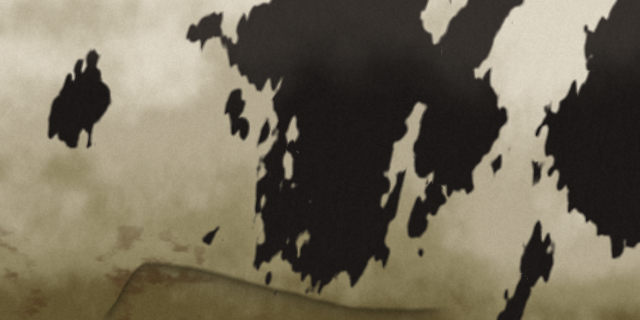
Give the GLSL for this texture, as a WebGL 1 fragment shader.

```glsl
precision highp float;
uniform vec2 u_resolution;

#define EDGE 0.007
#define RAGGED 0.08
#define WARP 0.05
#define TUFTS 0.035
#define HAIR_LEAN 0.2
#define GRAIN 0.03
#define SHEEN 0.8
#define FLECKS 14

float hash(vec2 p) {
  vec3 q = fract(vec3(p.xyx) * 0.1031);
  q += dot(q, q.yzx + 33.33);
  return fract((q.x + q.y) * q.z);
}

float noise(vec2 p) {
  vec2 i = floor(p), f = fract(p);
  f = f * f * (3.0 - 2.0 * f);
  return mix(mix(hash(i), hash(i + vec2(1, 0)), f.x),
             mix(hash(i + vec2(0, 1)), hash(i + vec2(1, 1)), f.x), f.y);
}

float fbm(vec2 p) {
  float sum = 0.0, gain = 0.53;
  for (int i = 0; i < 4; i++) {
    sum += gain * noise(p);
    p = p * 2.03 + 17.1;
    gain *= 0.5;
  }
  return sum;
}

// Approximate distance to an ellipse sheared sideways by lean
float blob(vec2 p, vec2 centre, vec2 radius, float lean) {
  vec2 q = p - centre;
  q.x -= lean * q.y;
  return (length(q / radius) - 1.0) * min(radius.x, radius.y);
}

// Signed distance to the black markings
float markings(vec2 p) {
  // Large saddle patch
  float d = blob(p, vec2(1.07, 0.88), vec2(0.36, 0.19), 0.1);
  d = min(d, blob(p, vec2(1.14, 0.74), vec2(0.28, 0.3), 0.1));
  d = min(d, blob(p, vec2(1.07, 0.44), vec2(0.19, 0.35), 0.15));
  d = min(d, blob(p, vec2(0.87, 0.35), vec2(0.06, 0.23), 0.1));
  d = min(d, blob(p, vec2(1.42, 0.59), vec2(0.135, 0.18), 0.1));
  d = min(d, blob(p, vec2(1.48, 0.91), vec2(0.1, 0.26), 0.5));

  // Pale slits inside the saddle
  d = max(d, -blob(p, vec2(1.37, 0.97), vec2(0.04, 0.07), 0.2));
  d = max(d, -blob(p, vec2(1.26, 0.53), vec2(0.026, 0.12), 0.35));
  d = max(d, -blob(p, vec2(0.91, 0.52), vec2(0.02, 0.085), 0.15));
  d = max(d, -blob(p, vec2(0.83, 0.7), vec2(0.03, 0.06), 0.4));
  d = max(d, -blob(p, vec2(0.94, 0.2), vec2(0.011, 0.09), 0.1));

  // Shoulder patch
  d = min(d, blob(p, vec2(1.95, 0.5), vec2(0.23, 0.28), -0.15));
  d = min(d, blob(p, vec2(1.95, 0.85), vec2(0.12, 0.15), 0.0));

  // Separate spots
  d = min(d, blob(p, vec2(0.25, 0.67), vec2(0.08, 0.125), 0.4));
  d = min(d, blob(p, vec2(0.645, 0.895), vec2(0.052, 0.052), 0.2));
  d = min(d, blob(p, vec2(0.755, 0.62), vec2(0.045, 0.035), 0.2));
  d = min(d, blob(p, vec2(1.325, 0.315), vec2(0.037, 0.085), 0.25));
  d = min(d, blob(p, vec2(1.68, 0.19), vec2(0.055, 0.07), 0.1));
  d = min(d, blob(p, vec2(1.59, 0.05), vec2(0.037, 0.1), 0.45));

  // Small scattered flecks
  for (int i = 0; i < FLECKS; i++) {
    float k = float(i);
    vec2 c = vec2(0.66 + 1.1 * hash(vec2(k, 3.7)), 0.2 + 0.5 * hash(vec2(k, 8.2)));
    float size = 0.008 + 0.014 * hash(vec2(k, 5.1));
    d = min(d, blob(p, c, vec2(size, size * 2.2), 0.3));
  }
  return d;
}

// Markings torn into ragged tongues and tufts that follow the hair
float hide(vec2 p) {
  vec2 along = vec2(p.x - HAIR_LEAN * p.y, p.y);
  vec2 q = p + WARP * (vec2(fbm(p * 10.0), fbm(p * 10.0 + 31.0)) - 0.5);
  q.y += RAGGED * (noise(along * vec2(24.0, 6.0)) - 0.5);
  q.y += 0.4 * RAGGED * (noise(along * vec2(65.0, 20.0)) - 0.5);
  return markings(q) + TUFTS * (noise(along * vec2(48.0, 24.0) + 7.0) - 0.5);
}

// Cream above, olive and brown towards the belly
vec3 paleCoat(vec2 p, float cloud) {
  float tone = 0.85 - 0.76 * p.y - 0.2 * smoothstep(1.3, 1.65, p.x);
  tone += 0.13 * smoothstep(0.25, 0.0, p.y) + 0.5 * (cloud - 0.5);
  tone += 0.16 * (fbm(p * vec2(17.0, 13.0)) - 0.5);
  vec3 c = mix(vec3(0.86, 0.83, 0.76), vec3(0.70, 0.66, 0.56), smoothstep(0.06, 0.37, tone));
  c = mix(c, vec3(0.56, 0.52, 0.38), smoothstep(0.45, 0.74, tone));
  c = mix(c, vec3(0.38, 0.33, 0.19), smoothstep(0.74, 1.02, tone));

  // Mud smudges on the flank
  float mud = smoothstep(0.58, 0.76, fbm(p * vec2(10.0, 15.0) + 4.0));
  mud *= smoothstep(0.4, 0.1, p.y) * smoothstep(1.0, 0.5, p.x);
  c = mix(c, vec3(0.3, 0.21, 0.12), 0.7 * mud);

  // Skin fold running from the thigh along the belly
  float fold = 0.17 * smoothstep(0.31, 0.46, p.x) * mix(1.0, 0.2, smoothstep(0.45, 1.2, p.x));
  float below = fold + 0.05 * (cloud - 0.5) - p.y;
  float shade = smoothstep(-0.014, 0.006, below) * exp(-max(below, 0.0) / 0.03);
  shade *= smoothstep(0.31, 0.35, p.x) * smoothstep(1.42, 1.3, p.x);
  return mix(c, vec3(0.2, 0.17, 0.1), 0.8 * shade);
}

void main() {
  vec2 p = gl_FragCoord.xy / u_resolution.y;
  float cloud = fbm(p * 4.0 + 2.0);

  // Dividing by the slope keeps every edge equally sharp
  float d = hide(p), e = 0.002;
  vec2 slope = vec2(hide(p + vec2(e, 0.0)), hide(p + vec2(0.0, e))) - d;
  float black = smoothstep(EDGE, -EDGE, d / max(length(slope) / e, 0.6));

  // Soft light on the upper black hair
  float gloss = smoothstep(0.65, 0.92, p.y + 0.35 * (cloud - 0.5));
  vec3 dark = mix(vec3(0.108, 0.094, 0.088), vec3(0.23, 0.21, 0.19), SHEEN * gloss);

  vec3 colour = mix(paleCoat(p, cloud), dark, black);
  float hair = noise(vec2(p.x - HAIR_LEAN * p.y, p.y) * vec2(90.0, 28.0)) - 0.5;
  float grain = noise(p * 190.0) - 0.5;
  colour += (0.01 * hair + GRAIN * grain) * mix(1.0, 0.7, black);
  gl_FragColor = vec4(colour, 1.0);
}
```
